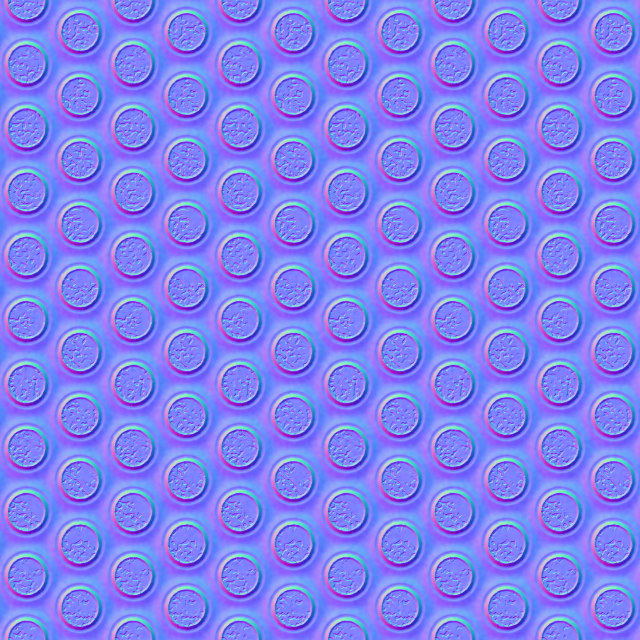
Reproduce this texture map procedurally as a WebGL 1 fragment shader.

```glsl
precision highp float;
// Tangent-space normal map of a sheet with raised round studs in staggered columns.
// Radial slope profiles shape each stud; gradient noise adds pits, rim wear and
// sheet grain. The summed slopes become a normal, encoded as colour.

uniform vec2 u_resolution;

const vec2 PERIOD = vec2(1.0 / 6.0, 0.1);
const float STUD_RADIUS = 0.0318;

vec2 hash2(vec2 p) {
  vec3 q = fract(p.xyx * vec3(0.1031, 0.1030, 0.0973));
  q += dot(q, q.yzx + 33.33);
  return fract((q.xx + q.yz) * q.zy);
}

float cornerRamp(vec2 cell, vec2 f, vec2 corner) {
  vec2 gradient = hash2(cell + corner) * 2.0 - 1.0;
  return dot(gradient, f - corner);
}

float gradientNoise(vec2 p) {
  vec2 cell = floor(p);
  vec2 f = p - cell;
  vec2 u = f * f * f * (f * (f * 6.0 - 15.0) + 10.0);
  float low = mix(cornerRamp(cell, f, vec2(0.0)), cornerRamp(cell, f, vec2(1.0, 0.0)), u.x);
  float high = mix(cornerRamp(cell, f, vec2(0.0, 1.0)), cornerRamp(cell, f, vec2(1.0)), u.x);
  return mix(low, high, u.y);
}

float bell(float x, float width) {
  float t = x / width;
  return exp(-t * t);
}

// Offset from the nearest stud of one lattice (xy) and its row (z).
vec3 nearestStud(vec2 p, vec2 origin) {
  vec2 g = (p - origin) / PERIOD;
  vec2 id = floor(g + 0.5);
  return vec3((g - id) * PERIOD, mod(id.y, 10.0));
}

// Soft swelling of the sheet around the studs of one lattice.
vec2 swellSlope(vec2 offset, float strength) {
  vec2 slope = vec2(0.0);
  for (int row = -1; row <= 1; row++) {
    vec2 q = offset - vec2(0.0, float(row) * PERIOD.y);
    float r = length(q) + 0.0001;
    float outside = smoothstep(0.031, 0.037, r);
    slope += q / r * outside * bell(r - 0.044, 0.009);
  }
  return slope * strength;
}

// Small plateaus, broken by shallow pits.
float pitHeight(vec2 p) {
  return smoothstep(-0.24, 0.0, gradientNoise(p * 165.0));
}

vec2 pitSlope(vec2 p, float stride) {
  float h = pitHeight(p);
  return vec2(h - pitHeight(p + vec2(stride, 0.0)),
              h - pitHeight(p + vec2(0.0, stride)));
}

vec2 grainSlope(vec2 p, float scale) {
  return vec2(gradientNoise(p * scale), gradientNoise(p * scale + 57.3));
}

// Rim, inner lip, base groove and worn face of one stud.
vec2 studSlope(vec2 q, vec2 seed) {
  float stretch = 1.0 + 0.05 * hash2(seed).x;
  q.y /= stretch;
  vec2 wearPoint = q + seed * 0.37;
  float r = length(q) + 0.0001;
  float worn = r + 0.0009 * gradientNoise(wearPoint * 150.0);
  float chips = 1.0 + 0.6 * gradientNoise(wearPoint * 230.0 + 11.0);

  float rim = 2.2 * chips * bell(worn - STUD_RADIUS, 0.0021);
  float lip = 1.1 * chips * bell(worn - STUD_RADIUS + 0.0040, 0.0014);
  float groove = 0.42 * bell(r - STUD_RADIUS - 0.0062, 0.0018);

  // The face keeps smooth patches, mostly towards its upper right.
  float patchy = gradientNoise(wearPoint * 45.0) - dot(q, vec2(9.0, 6.0));
  float rough = smoothstep(-0.35, 0.05, patchy);
  float face = 1.0 - smoothstep(0.027, 0.031, r);
  return q / r * (rim - lip - groove) + pitSlope(wearPoint, 0.0012) * face * rough * 1.1;
}

void main() {
  vec2 p = gl_FragCoord.xy / u_resolution;

  // Two interleaved lattices give the staggered columns.
  vec3 even = nearestStud(p, PERIOD * vec2(0.25, 0.0));
  vec3 odd = nearestStud(p, PERIOD * vec2(0.75, 0.5));
  bool evenIsNearer = dot(even.xy, even.xy) < dot(odd.xy, odd.xy);
  vec3 stud = evenIsNearer ? even : odd;
  vec2 seed = vec2(evenIsNearer ? 3.0 : 8.0, stud.z + 2.0);

  vec2 slope = vec2(0.0, 0.02);
  slope += swellSlope(even.xy, 0.36) + swellSlope(odd.xy, 0.36);
  slope += studSlope(stud.xy, seed);
  slope += grainSlope(p, 130.0) * 0.14 + grainSlope(p, 48.0) * 0.08;

  // Red grows towards the left, green towards the top.
  vec3 normal = normalize(vec3(-slope.x, slope.y, 1.0));
  gl_FragColor = vec4(normal * 0.5 + 0.5, 1.0);
}
```
